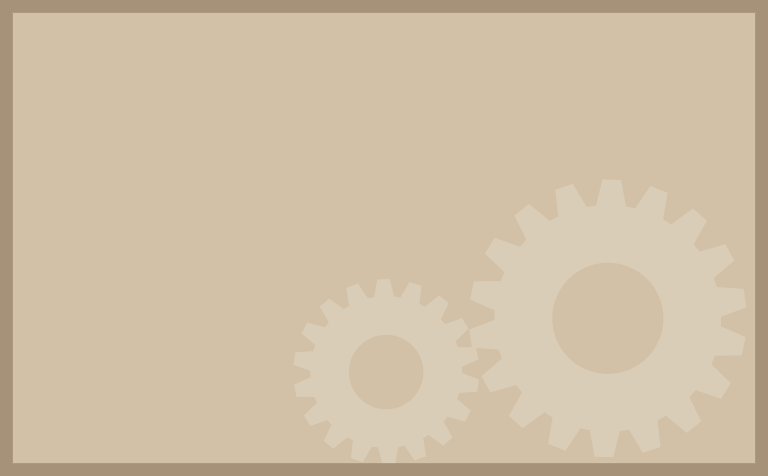
Reproduce this background procedurally as a Shadertoy shader.

```glsl
#define PAPER vec3(0.822, 0.753, 0.653)
#define FRAME vec3(0.647, 0.573, 0.475)
#define GEAR vec3(0.853, 0.804, 0.722)
#define FRAME_WIDTH 0.0270
#define TEETH 18.0
#define HOLE_RADIUS 0.400
#define ROOT_RADIUS 0.8155
#define TOOTH_BASE vec2(0.809, 0.108)
#define TOOTH_TIP vec2(0.9985, 0.067)
#define BIG_GEAR vec4(1.2770, 0.3312, 0.2918, 1.6)
#define SMALL_GEAR vec4(0.8113, 0.2184, 0.1954, -1.6)

// Signed distance to a gear: centre, radius, clockwise turn in degrees
float gearDistance(vec2 p, vec4 gear) {
    vec2 d = (p - gear.xy) / gear.z;
    float r = length(d);

    // Fold the plane onto half a tooth: x along its axis, y across it
    float pitch = radians(360.0) / TEETH;
    float angle = atan(d.x, d.y) - radians(gear.w);
    angle -= pitch * floor(angle / pitch + 0.5);
    vec2 q = r * vec2(cos(angle), abs(sin(angle)));

    // Straight valley between teeth, tapered flank and flat tip
    float valley = dot(q, vec2(cos(0.5 * pitch), sin(0.5 * pitch))) - ROOT_RADIUS;
    vec2 edge = normalize(TOOTH_TIP - TOOTH_BASE);
    float flank = dot(q - TOOTH_BASE, vec2(-edge.y, edge.x));
    float tooth = max(q.x - TOOTH_TIP.x, flank);

    float body = min(valley, tooth);
    return gear.z * max(body, HOLE_RADIUS - r);
}

// Coverage of a shape, softened over one pixel
float cover(float dist) {
    return clamp(0.5 - dist * iResolution.y, 0.0, 1.0);
}

void mainImage(out vec4 fragColor, in vec2 fragCoord) {
    vec2 p = fragCoord / iResolution.y;
    vec2 size = iResolution.xy / iResolution.y;

    // Two meshing gears on plain paper
    float gears = min(gearDistance(p, BIG_GEAR), gearDistance(p, SMALL_GEAR));
    vec3 color = mix(PAPER, GEAR, cover(gears));

    // Frame on top, clipping the gears
    vec2 inset = min(p, size - p);
    color = mix(color, FRAME, cover(min(inset.x, inset.y) - FRAME_WIDTH));

    fragColor = vec4(color, 1.0);
}
```
